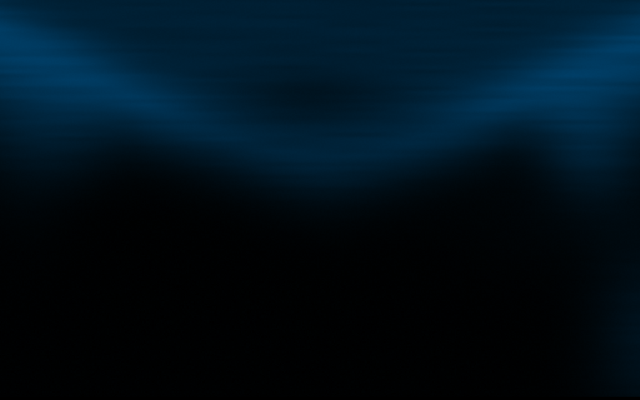
This background is drawn by a Shadertoy shader. Its source:

```glsl
// A dark backdrop with a soft blue V-shaped band of light below a dim sky.
// The band is a curved ridge with a separate falloff on each side; elliptical
// Gaussian glows add local light and shade, and streaked noise adds texture.

#define RIDGE_CENTER vec2(0.51, 0.61)
#define RIDGE_SLOPE 0.68
#define RIDGE_ROUNDING 0.09
#define SKY_LEVEL 0.19
#define UPPER_WIDTH 0.09
#define LOWER_WIDTH 0.108
#define EDGE_SPREAD 0.12
#define STREAK_AMOUNT 0.14
#define STREAK_CELLS vec2(9.0, 95.0)
#define GRAIN 0.009
#define FLOOR_COLOR vec3(0.0, 0.004, 0.006)
#define LIGHT_TINT vec3(0.0, 0.605, 1.0)

// Sine-free hash of a canvas cell
float hash(vec2 p) {
    vec3 q = fract(vec3(p.xyx) * 0.1031);
    q += dot(q, q.yzx + 33.33);
    return fract((q.x + q.y) * q.z);
}

// Smoothly interpolated value noise
float noise(vec2 p) {
    vec2 i = floor(p);
    vec2 f = smoothstep(0.0, 1.0, p - i);
    float low = mix(hash(i), hash(i + vec2(1.0, 0.0)), f.x);
    float high = mix(hash(i + vec2(0.0, 1.0)), hash(i + 1.0), f.x);
    return mix(low, high, f.y);
}

// Elliptical Gaussian spot
float glow(vec2 p, vec2 center, vec2 radius) {
    vec2 d = (p - center) / radius;
    return exp(-dot(d, d));
}

// Height of the rounded V along the canvas
float ridgeHeight(float x) {
    float d = x - RIDGE_CENTER.x;
    float bend = sqrt(d * d + RIDGE_ROUNDING * RIDGE_ROUNDING);
    return RIDGE_CENTER.y + RIDGE_SLOPE * (bend - RIDGE_ROUNDING);
}

// Sky above the ridge, fading to black with a long tail below it
float bandLight(vec2 p) {
    float side = abs(p.x - 0.5);
    float peak = 0.215 + 0.16 * smoothstep(0.04, 0.44, side);
    float spread = LOWER_WIDTH + EDGE_SPREAD * smoothstep(0.28, 0.48, side);
    float d = p.y - ridgeHeight(p.x);
    float above = d / UPPER_WIDTH;
    float below = max(-d, 0.0) / spread;
    return d > 0.0 ? mix(SKY_LEVEL, peak, exp(-above * above))
                   : peak * exp(-pow(below, 1.7));
}

void mainImage(out vec4 fragColor, in vec2 fragCoord) {
    vec2 uv = fragCoord / iResolution.xy;
    float light = bandLight(uv);

    // Dim oval above the bottom of the V
    light -= 0.07 * glow(uv, vec2(0.49, 0.758), vec2(0.12, 0.075));

    // Side glows: right shoulder, lower right edge, faint haze
    light += 0.08 * glow(uv, vec2(0.915, 0.62), vec2(0.07, 0.12));
    light += 0.11 * glow(uv, vec2(1.02, 0.16), vec2(0.09, 0.23));
    light += 0.035 * glow(uv, vec2(0.12, 0.64), vec2(0.13, 0.10));
    light += 0.02 * glow(uv, vec2(0.86, 0.46), vec2(0.16, 0.15));

    // Horizontal streaks follow the brightness
    light *= 1.0 + STREAK_AMOUNT * (noise(uv * STREAK_CELLS) - 0.5);

    // Colour, grain and thin dark lower border
    vec3 color = FLOOR_COLOR + LIGHT_TINT * max(light, 0.0);
    vec2 cell = floor(uv * vec2(512.0, 320.0));
    color += GRAIN * (hash(cell) - 0.5) * LIGHT_TINT;
    color *= smoothstep(0.006, 0.010, uv.y);
    fragColor = vec4(clamp(color, 0.0, 1.0), 1.0);
}
```
